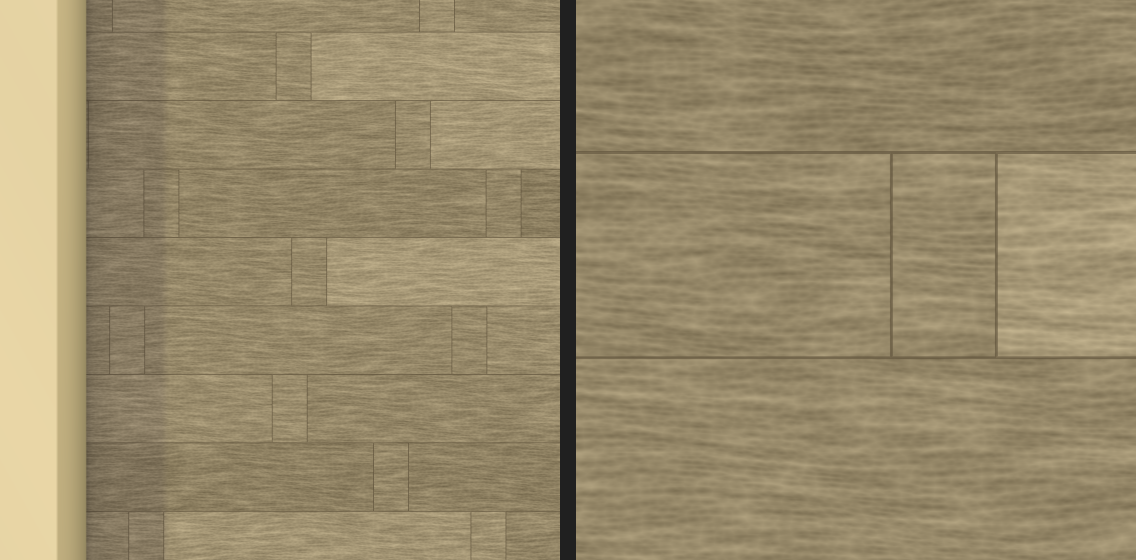
Left: the whole. Right: its middle third, enlarged.
Give the GLSL for this texture, as a Shadertoy shader.

```glsl
#define ROW_COUNT 8.18
#define ROW_SHIFT 0.531
#define PERIOD 0.611
#define BLOCK_WIDTH 0.0625
#define SEAM_WIDTH 0.0017
#define FACE_EDGE 0.102
#define WALL_EDGE 0.154
#define SHADOW_EDGE 0.297
#define GRAIN 0.40

const vec3 WOOD_DARK = vec3(0.47, 0.42, 0.31);
const vec3 WOOD_LIGHT = vec3(0.73, 0.67, 0.53);
const vec3 SEAM_COLOR = vec3(0.37, 0.32, 0.23);
const vec3 WALL_FACE = vec3(0.905, 0.832, 0.645);
const vec3 SIDE_LIGHT = vec3(0.77, 0.70, 0.51);
const vec3 SIDE_DARK = vec3(0.60, 0.55, 0.39);

// Per row: joint position, tone left of it, tone right of it
const vec3 ROWS[9] = vec3[9](
    vec3(0.749, 0.00, 0.02), vec3(0.493, -0.02, 0.24), vec3(0.706, -0.05, 0.20),
    vec3(0.868, -0.09, -0.18), vec3(0.521, -0.02, 0.25), vec3(0.807, -0.01, 0.06),
    vec3(0.486, 0.05, -0.04), vec3(0.667, -0.13, -0.13), vec3(0.841, 0.16, -0.05));

vec2 hash2(vec2 p) {
    vec3 q = fract(vec3(p.xyx) * vec3(0.1031, 0.1030, 0.0973));
    q += dot(q, q.yzx + 33.33);
    return fract((q.xx + q.yz) * q.zy);
}

// Distance to the nearest scattered point
float cellular(vec2 p) {
    vec2 cell = floor(p);
    float nearest = 4.0;
    for (int j = -1; j <= 1; j++)
        for (int i = -1; i <= 1; i++) {
            vec2 c = cell + vec2(i, j);
            vec2 d = c + hash2(c + 200.0) - p;
            nearest = min(nearest, dot(d, d));
        }
    return sqrt(nearest);
}

// Stretched fibres, bent by slow waves; seed differs per plank
float woodGrain(vec2 p, float seed) {
    p.y += 0.004 * sin(p.x * 11.0 + seed * 40.0) + 0.002 * sin(p.x * 27.0 + p.y * 60.0 + seed * 90.0);
    p += seed * vec2(3.7, 1.9);
    float fibres = cellular(p / vec2(0.090, 0.0075))
                 + cellular(p / vec2(0.034, 0.0038))
                 + 0.6 * cellular(p / vec2(0.007, 0.0035)) - 1.2;
    float bands = sin(p.y * 150.0 + 2.0 * sin(p.x * 7.0)) + sin(p.y * 83.0 + p.x * 9.0);
    return GRAIN * fibres + 0.025 * bands;
}

vec3 floorColor(vec2 uv, float pixel) {
    // Row, repeat and position inside the repeat
    float v = (1.0 - uv.y) * ROW_COUNT + ROW_SHIFT;
    int row = clamp(int(floor(v)), 0, 8);
    vec3 layout_ = ROWS[row];
    float u = (uv.x - layout_.x) / PERIOD;
    float column = floor(u);
    float along = fract(u) * PERIOD;
    bool isBlock = along < BLOCK_WIDTH;

    // Tone of each board
    vec2 id = vec2(float(row) * 2.0 + (isBlock ? 1.0 : 0.0), column + 7.0);
    vec2 random = hash2(id * 13.0 + 5.0);
    float tone = column < -1.5 ? 0.0 : (column < -0.5 ? layout_.y : layout_.z);
    if (isBlock) tone = 0.3 * layout_.y + 0.16 * (random.y - 0.4);
    float t = 0.5 + tone + woodGrain(uv, random.x);
    vec3 color = mix(WOOD_DARK, WOOD_LIGHT, clamp(t, -0.15, 1.15));

    // Seams between rows and at both ends of the short blocks
    float across = min(fract(v), 1.0 - fract(v)) / ROW_COUNT;
    float ends = min(min(along, PERIOD - along), abs(along - BLOCK_WIDTH));
    vec2 seam = 1.0 - smoothstep(-0.5 * pixel, 0.5 * pixel, vec2(across, ends) - 0.5 * SEAM_WIDTH);
    return mix(color, SEAM_COLOR, 0.65 * max(seam.x, seam.y));
}

void mainImage(out vec4 fragColor, in vec2 fragCoord) {
    vec2 uv = fragCoord / iResolution.xy;
    float pixel = 1.0 / iResolution.y;

    // Floor with the wall's stepped soft shadow
    vec3 color = floorColor(uv, pixel);
    float shade = 1.0 - smoothstep(SHADOW_EDGE - 0.012, SHADOW_EDGE + 0.008, uv.x);
    color *= mix(vec3(1.0), vec3(0.90, 0.895, 0.93), shade);
    color *= 1.0 - 0.07 * (1.0 - smoothstep(WALL_EDGE, 0.225, uv.x));
    color *= 1.0 - 0.18 * exp(-max(uv.x - WALL_EDGE, 0.0) / 0.006);

    // Wall: shaded side, then the lit face
    float depth = clamp((uv.x - FACE_EDGE) / (WALL_EDGE - FACE_EDGE), 0.0, 1.0);
    vec3 side = mix(SIDE_LIGHT, SIDE_DARK, depth * depth) * (0.97 + 0.04 * uv.y);
    color = mix(side, color, smoothstep(-pixel, pixel, uv.x - WALL_EDGE));
    vec3 face = WALL_FACE * (1.0 + 0.008 * sin(uv.y * 5.0 + uv.x * 9.0));
    color = mix(face, color, smoothstep(-0.003, 0.003, uv.x - FACE_EDGE));

    fragColor = vec4(color, 1.0);
}
```
